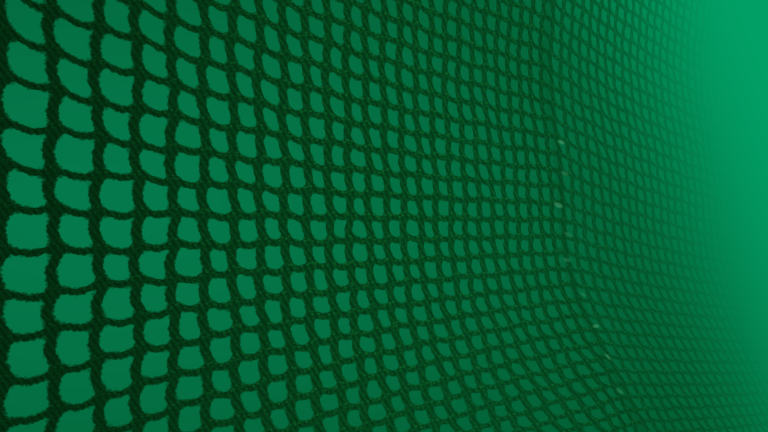
Write a WebGL 2 fragment shader that draws this texture.

```glsl
#version 300 es
precision highp float;
// Knotted rope net receding into hazy green water, with a seam and a fainter far panel.

uniform vec2 u_resolution;
out vec4 fragColor;

const float TAU = 6.2831853;
const vec3 DEEP_WATER = vec3(0.01, 0.34, 0.175);
const vec3 OPEN_WATER = vec3(0.015, 0.475, 0.295);
const vec3 SUNLIT_HAZE = vec3(0.005, 0.62, 0.395);
const vec3 NEAR_ROPE = vec3(0.01, 0.165, 0.055);
const vec3 FAR_ROPE = vec3(0.015, 0.255, 0.105);
const vec3 FIBRE = vec3(0.06, 0.41, 0.17);
const vec3 FLECK = vec3(0.26, 0.6, 0.4);

float hash(float n) {
  return fract(sin(n * 127.1 + 3.7) * 4375.85);
}

vec2 hash2(vec2 p) {
  return fract(sin(vec2(dot(p, vec2(127.1, 311.7)), dot(p, vec2(269.5, 183.3)))) * 4375.85);
}

// Distance to the nearest scattered point
float cellular(vec2 p) {
  vec2 cell = floor(p);
  float nearest = 2.0;
  for (int j = -1; j <= 1; j++) {
    for (int i = -1; i <= 1; i++) {
      vec2 id = cell + vec2(i, j);
      nearest = min(nearest, distance(p, id + hash2(id)));
    }
  }
  return nearest;
}

float smoothMin(float a, float b, float k) {
  float h = max(k - abs(a - b), 0.0) / k;
  return min(a, b) - h * h * k * 0.25;
}

float seamX(float y) {
  return 1.27 + 0.22 * pow(1.0 - y, 3.0) + 0.008 * sin(y * 13.0);
}

// Column and row coordinates, compressed with distance to the right
vec2 meshCoords(vec2 p) {
  float bend = (seamX(p.y) - 1.27) * min(pow(p.x / 1.4, 3.0), 1.0);
  float column = 5.6 * (exp((p.x - bend) / 0.74) - 1.0);
  float row = (p.y - 0.48) * exp(p.x / 1.32) / 0.102 - 0.33;
  row += 9.0 * max(p.x - seamX(p.y), 0.0);
  return vec2(column, row);
}

// Signed offsets from the closest vertical and horizontal rope
vec2 ropeOffsets(vec2 mesh) {
  vec2 id = floor(mesh + 0.5);
  float sway = 0.05 * sin(mesh.y * TAU + hash(id.x) * 2.0)
             + 0.06 * sin(mesh.y * 1.7 + hash(id.x + 9.0) * TAU);
  float sag = 0.05 * sin(mesh.x * TAU + 0.8)
            + 0.05 * sin(mesh.x * 1.9 + hash(id.y + 40.0) * TAU);
  return mesh - id - vec2(sway, sag);
}

vec3 waterColor(vec2 p) {
  vec2 q = (p - vec2(0.2, 0.52)) * vec2(0.7, 1.3);
  vec3 water = mix(DEEP_WATER, OPEN_WATER, exp(-dot(q, q)));
  return mix(water, SUNLIT_HAZE, smoothstep(1.24, 1.84, p.x + 0.4 * (p.y - 0.7)));
}

vec3 ropeColor(vec2 p, vec2 offsets, float strands) {
  float depth = smoothstep(0.0, 0.95, p.x);
  vec3 rope = mix(NEAR_ROPE, FAR_ROPE, depth);
  float twist = 0.5 + 0.5 * sin((p.x + p.y) * 260.0 + offsets.x * 9.0);
  float lit = smoothstep(-0.08, 0.1, offsets.y) * (1.0 - smoothstep(0.12, 0.24, offsets.y));
  float fibres = (1.0 - smoothstep(0.1, 0.5, strands)) * (0.2 + 0.5 * depth);
  rope *= 0.85 + 0.25 * twist;
  return mix(rope, FIBRE, fibres * (0.3 + 0.6 * lit));
}

// Small pale tufts caught along the seam
float seamFlecks(vec2 p, float pixel) {
  float mask = 0.0;
  for (int i = 0; i < 9; i++) {
    float n = float(i);
    float y = 0.08 + 0.073 * n + 0.03 * hash(n);
    vec2 q = p - vec2(seamX(y) + 0.025 * (hash(n + 20.0) - 0.3), y);
    q.y += q.x * (hash(n + 50.0) - 0.2);
    float d = length(q * vec2(0.6, 1.0)) - 0.003 - 0.003 * hash(n + 70.0);
    mask = max(mask, (1.0 - smoothstep(-pixel, pixel, d)) * (0.4 + 0.6 * hash(n + 90.0)));
  }
  return mask;
}

void main() {
  float pixel = 1.0 / u_resolution.y;
  vec2 p = gl_FragCoord.xy * pixel;
  vec2 mesh = meshCoords(p);
  vec2 blur = fwidth(mesh);
  vec2 offsets = ropeOffsets(mesh);
  float strands = cellular(p * vec2(85.0, 105.0));

  // Net with frayed edges and rounded knots
  vec2 halfWidth = mix(vec2(0.12, 0.085), vec2(0.2, 0.145), smoothstep(0.0, 0.9, p.x));
  vec2 gap = abs(offsets) - halfWidth;
  float d = smoothMin(gap.x, gap.y, 0.18) + (strands - 0.45) * 0.06;
  float soft = 0.025 + 0.5 * max(blur.x, blur.y);
  float net = 1.0 - smoothstep(-soft, soft, d);

  // Visibility falls beyond the seam
  float beyond = p.x - seamX(p.y);
  float far = smoothstep(-0.04, 0.06, beyond);
  float haze = 0.2 * smoothstep(0.8, 1.3, p.x);
  float visible = (1.0 - haze) * mix(1.0, 0.75, far) * (1.0 - smoothstep(0.05, 0.42, beyond));

  vec3 color = mix(waterColor(p), ropeColor(p, offsets, strands), net * visible);
  float seam = 1.0 - smoothstep(0.002, 0.018, abs(beyond + 0.012 * (strands - 0.5)));
  color = mix(color, FAR_ROPE, seam * 0.3);
  color = mix(color, FLECK, seamFlecks(p, pixel) * 0.7);
  fragColor = vec4(color, 1.0);
}
```
